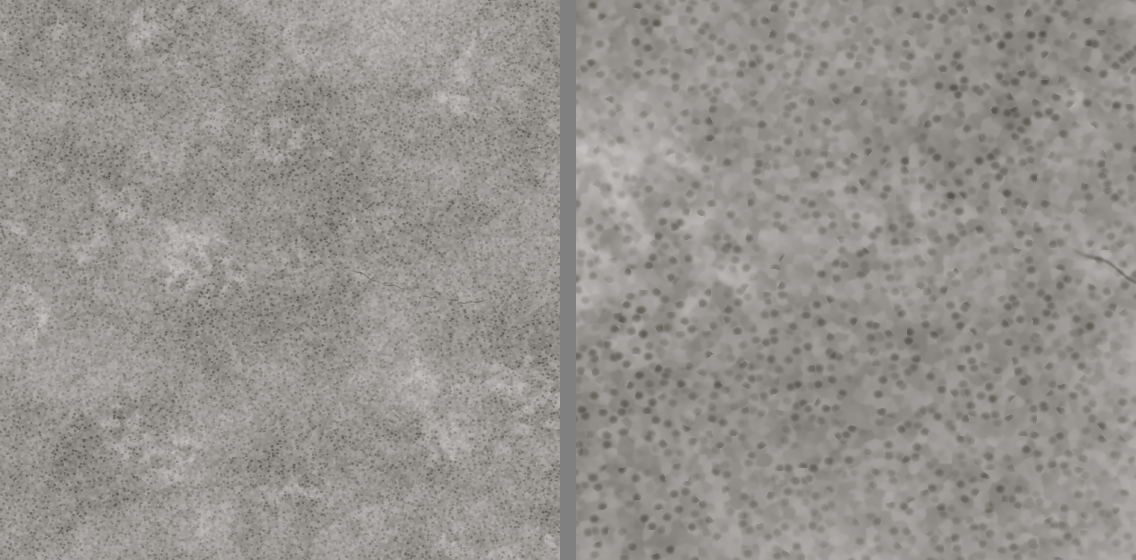
Left: the whole. Right: its middle third, enlarged.
Reproduce this texture procedurally as a Shadertoy shader.

```glsl
// Weathered grey concrete: soft clouds, pale scuffs, fine dark pores and a hairline crack.

vec3 hash3(vec2 cell) {
    vec3 q = fract(cell.xyx * vec3(0.1031, 0.1030, 0.0973));
    q += dot(q, q.yxz + 33.33);
    return fract((q.xxy + q.yzz) * q.zyx);
}

// Cellular noise: x = nearest distance, y = nearest cell's random, z = smooth blend of randoms
vec3 cells(vec2 p) {
    vec2 id = floor(p), f = fract(p);
    float nearest = 9.0, random = 0.0, sum = 0.0, weight = 0.0;
    for (int y = -1; y <= 1; y++) {
        for (int x = -1; x <= 1; x++) {
            vec2 o = vec2(x, y);
            vec3 h = hash3(id + o + 57.0);
            vec2 d = o + h.xy - f;
            float d2 = dot(d, d);
            float w = exp(-6.0 * d2);
            sum += w * h.z;
            weight += w;
            if (d2 < nearest) {
                nearest = d2;
                random = h.z;
            }
        }
    }
    return vec3(sqrt(nearest), random, sum / weight);
}

// Layered blotches from broad stains down to small mottling
float clouds(vec2 p) {
    float total = 0.0, amplitude = 0.34;
    for (int i = 0; i < 5; i++) {
        total += amplitude * (cells(p).z - 0.5);
        p = mat2(0.96, 0.28, -0.28, 0.96) * p * 2.05 + 11.7;
        amplitude *= 0.9;
    }
    return total;
}

// Gently bent, broken hairline running to the right
float crack(vec2 uv, float pixel) {
    float t = uv.x - 0.62;
    float path = 0.52 - 0.2 * t - 0.02 * sin(10.5 * t)
               + 0.0025 * sin(83.0 * t) + 0.0012 * sin(231.0 * t + 1.0);
    float line = 1.0 - smoothstep(0.0, max(0.0022, 1.2 * pixel), abs(uv.y - path));
    float extent = smoothstep(0.0, 0.03, t) * (1.0 - smoothstep(0.27, 0.36, t));
    float breaks = smoothstep(0.25, 0.6, cells(uv * 45.0).z);
    return line * extent * breaks;
}

void mainImage(out vec4 fragColor, in vec2 fragCoord) {
    vec2 uv = fragCoord / iResolution.y;
    float pixel = 1.0 / iResolution.y;

    // Slightly warped, broad tone
    vec2 warp = 0.012 * sin(uv.yx * vec2(23.0, 19.0) + 2.0 * sin(uv * 11.0));
    float stain = clouds((uv + warp) * vec2(3.4, 3.9));
    float tone = 0.62 + stain;

    // Pale scuffs, broken into small flecks
    float scuff = smoothstep(0.62, 0.95, cells((uv + warp) * 13.0 + 5.0).z);
    tone += 0.5 * scuff * smoothstep(0.2, 0.8, cells(uv * 60.0).z);

    // Fine grain, then dark pores that crowd the darker stains
    tone += 0.6 * (cells(uv * 190.0 + 3.0).z - 0.5);
    vec3 pore = cells(uv * vec2(145.0, 160.0));
    float depth = smoothstep(0.3, 1.0, pore.y) * clamp(1.0 - 1.2 * stain, 0.4, 1.6);
    tone -= 0.75 * depth * (1.0 - smoothstep(0.12, 0.58, pore.x));

    tone -= 0.9 * crack(uv, pixel);

    vec3 darkGrey = vec3(0.50, 0.49, 0.47), paleGrey = vec3(0.67, 0.66, 0.65);
    fragColor = vec4(mix(darkGrey, paleGrey, clamp(tone, -1.0, 1.6)), 1.0);
}
```
